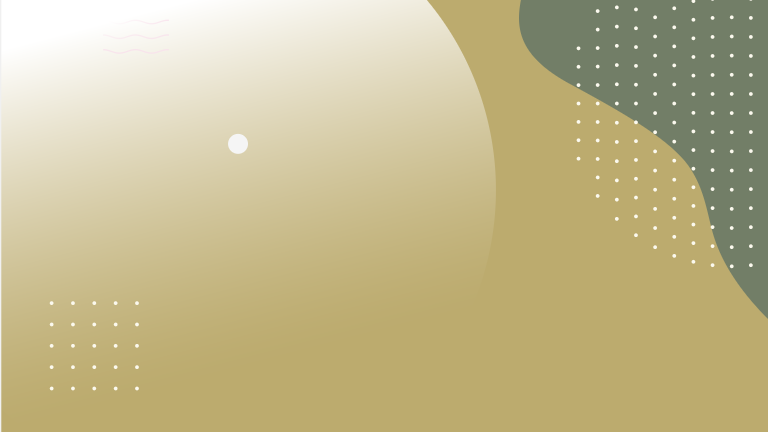
Reproduce this background procedurally as a WebGL 1 fragment shader.

```glsl
precision highp float;
// Gold backdrop with a fading white disc, a sage corner wave, dot grids and faint ripples.

uniform vec2 u_resolution;

#define GOLD vec3(0.737, 0.671, 0.433)
#define SAGE vec3(0.447, 0.494, 0.402)
#define CREAM vec3(0.985, 0.975, 0.935)
#define PINK vec3(0.975, 0.875, 0.925)
#define DISC_CENTER vec2(0.463, 0.560)
#define DISC_RADIUS 0.685
#define FADE_TILT 0.26
#define FADE_START 0.116
#define FADE_END 0.995
#define FADE_POWER 1.42
#define DOT_RADIUS 0.0043
#define ROUND_PITCH 0.04433

const float TAU = 6.2831853;

// Coverage of a signed distance, softened over one pixel
float cover(float d) {
    return clamp(0.5 - d * u_resolution.y, 0.0, 1.0);
}

// Cubic between two knots, each holding (y, x, dx/dy)
float hermite(float y, vec3 a, vec3 b) {
    float span = b.x - a.x;
    float s = (y - a.x) / span;
    float r = 1.0 - s;
    return a.y * (1.0 + 2.0 * s) * r * r + b.y * s * s * (3.0 - 2.0 * s)
         + span * s * r * (a.z * r - b.z * s);
}

// Left border of the sage wave as x over y
float waveBorder(float y) {
    vec3 bulge = vec3(0.9583, 1.2014, 0.0);
    vec3 slope = vec3(0.8056, 1.3194, -1.85);
    vec3 shoulder = vec3(0.6111, 1.5972, -0.66);
    vec3 waist = vec3(0.4676, 1.6481, -0.26);
    vec3 foot = vec3(0.2616, 1.7778, -1.0);
    if (y > slope.x) return hermite(y, bulge, slope);
    if (y > shoulder.x) return hermite(y, slope, shoulder);
    if (y > waist.x) return hermite(y, shoulder, waist);
    return hermite(y, waist, foot);
}

float sageWave(vec2 p) {
    float x = waveBorder(p.y);
    float steep = (waveBorder(p.y + 0.001) - x) / 0.001;
    return (x - p.x) / sqrt(1.0 + steep * steep);
}

// Five by five square grid of dots
float squareDots(vec2 p) {
    const float pitch = 0.0494;
    p -= vec2(0.1195, 0.1007);
    vec2 cell = clamp(floor(p / pitch + 0.5), 0.0, 4.0);
    return length(p - cell * pitch) - DOT_RADIUS;
}

// Columns of dots, each spread evenly over a chord of a circle
float roundDots(vec2 p) {
    const float radius = 0.3769;
    p -= vec2(1.6938, 0.7604);
    float x = clamp(floor(p.x / ROUND_PITCH + 0.5), -8.0, 8.0) * ROUND_PITCH;
    float chord = sqrt(radius * radius - x * x);
    float gaps = floor(2.0 * chord / ROUND_PITCH + 0.5);
    float gap = 2.0 * chord / gaps;
    float row = clamp(floor((p.y + chord) / gap + 0.5), 0.0, gaps);
    return length(p - vec2(x, row * gap - chord)) - DOT_RADIUS;
}

// Three thin ripples, weaker toward the top
float ripples(vec2 p) {
    const float pitch = 0.034;
    const float halfWidth = 0.076;
    p -= vec2(0.315, 0.881);
    float y = p.y - 0.004 * cos(TAU * (p.x + halfWidth) / 0.0745);
    float row = clamp(floor(y / pitch + 0.5), 0.0, 2.0);
    float d = max(abs(y - row * pitch) - 0.0016, abs(p.x) - halfWidth);
    float strength = 0.75 - row * 0.2 * (1.0 - p.x / halfWidth);
    return cover(d) * max(strength, 0.0);
}

void main() {
    vec2 p = gl_FragCoord.xy / u_resolution.y;

    // Large disc fading from white into the gold
    float along = 1.0 - p.y + FADE_TILT * p.x;
    float t = clamp((along - FADE_START) / (FADE_END - FADE_START), 0.0, 1.0);
    float whiteness = pow(1.0 - t, FADE_POWER);
    float disc = cover(length(p - DISC_CENTER) - DISC_RADIUS);
    vec3 color = mix(GOLD, vec3(1.0), disc * whiteness);

    // Ripples and small spot
    color = mix(color, PINK, ripples(p));
    float spot = length(p - vec2(0.551, 0.667)) - 0.0231;
    color = mix(color, vec3(0.96), cover(spot));

    // Corner wave, dots and the pale left rim
    color = mix(color, SAGE, cover(sageWave(p)));
    color = mix(color, CREAM, cover(min(squareDots(p), roundDots(p))));
    color = mix(color, vec3(0.94), cover(p.x - 0.003));

    gl_FragColor = vec4(color, 1.0);
}
```
